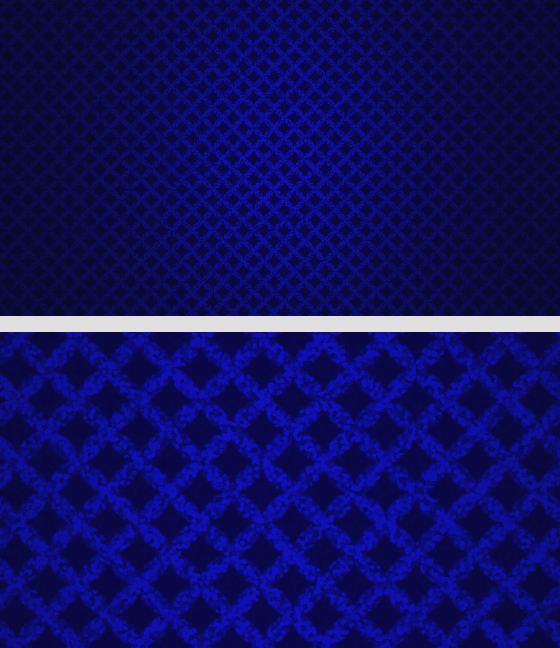
Top, the full canvas; bottom, a detail of the centre.
Write a WebGL 2 fragment shader that draws this pattern.

```glsl
#version 300 es
precision highp float;
// Dark blue damask: a diamond trellis of speckled leaf sprigs under a soft central glow.

uniform vec2 u_resolution;
out vec4 fragColor;

const float REPEATS_DOWN = 15.43;          // trellis periods per canvas height
const vec2 TRELLIS_SHIFT = vec2(-0.21, 0.04);
const float SPRIG_NARROW = 0.10;           // half widths in trellis edge lengths
const float SPRIG_WIDE = 0.20;
const float LEAVES = 4.0;                  // leaf pairs on each trellis edge
const float LEAF_SLANT = 3.5;
const float LEAF_DEPTH = 0.22;             // darkening between leaves
const float GRAINS_DOWN = 230.0;           // speckle cells per canvas height
const vec2 GLOW_RADII = vec2(0.48, 0.66);  // in canvas heights
const vec3 GROUND_DIM = vec3(0.030, 0.040, 0.160);
const vec3 GROUND_LIT = vec3(0.035, 0.030, 0.265);
const vec3 THREAD_DIM = vec3(0.042, 0.042, 0.255);
const vec3 THREAD_LIT = vec3(0.058, 0.052, 0.640);
const float PI = 3.14159;

vec3 hash3(vec2 cell) {
    vec3 h = fract(vec3(cell.xyx) * vec3(0.1031, 0.1030, 0.0973));
    h += dot(h, h.yxz + 33.33);
    return fract((h.xxy + h.yzz) * h.zyx);
}

// Cellular grain: rounded specks, each with its own brightness, 0 to 1.
float grain(vec2 p) {
    vec2 cell = floor(p);
    float nearest = 9.0;
    float brightness = 0.0;
    for (int y = -1; y <= 1; y++) {
        for (int x = -1; x <= 1; x++) {
            vec2 id = cell + vec2(x, y);
            vec3 h = hash3(id + 400.0);
            float d = length(id + h.xy - p);
            if (d < nearest) {
                nearest = d;
                brightness = h.z;
            }
        }
    }
    return brightness * (1.0 - smoothstep(0.3, 1.1, nearest));
}

// One straight sprig per trellis edge: pinched at the crossings, leaves mirrored
// about the stem. Returns the thread coverage.
float sprig(vec2 p, float soft) {
    float along = fract(p.x);
    float across = abs(fract(p.y + 0.5) - 0.5);
    float halfWidth = mix(SPRIG_NARROW, SPRIG_WIDE, sin(PI * along));
    float body = 1.0 - smoothstep(-soft, soft, across - halfWidth);
    float leaves = 0.5 + 0.5 * cos(2.0 * PI * (LEAVES * along - LEAF_SLANT * across));
    float tips = smoothstep(0.03, 0.14, across);
    return body * (1.0 - LEAF_DEPTH * 2.0 * tips * (1.0 - leaves));
}

void main() {
    vec2 p = (gl_FragCoord.xy - 0.5 * u_resolution) / u_resolution.y;

    // Diagonal trellis coordinates: lines lie on the integers.
    vec2 q = p * REPEATS_DOWN + TRELLIS_SHIFT;
    vec2 trellis = vec2(q.x + q.y, q.x - q.y);
    float soft = max(0.05, 0.7 * REPEATS_DOWN * 1.414 / u_resolution.y);
    float thread = max(sprig(trellis, soft), sprig(trellis.yx, soft));

    // Woven speckle breaks up the thread and faintly marks the ground.
    float speck = grain(p * GRAINS_DOWN);
    thread = thread * (0.32 + 1.5 * speck) + 0.14 * speck;

    // Tall soft glow in the middle.
    vec2 g = p / GLOW_RADII;
    float glow = exp(-dot(g, g));
    vec3 ground = mix(GROUND_DIM, GROUND_LIT, glow);
    vec3 lit = mix(THREAD_DIM, THREAD_LIT, glow);
    fragColor = vec4(mix(ground, lit, min(thread, 1.25)), 1.0);
}
```
